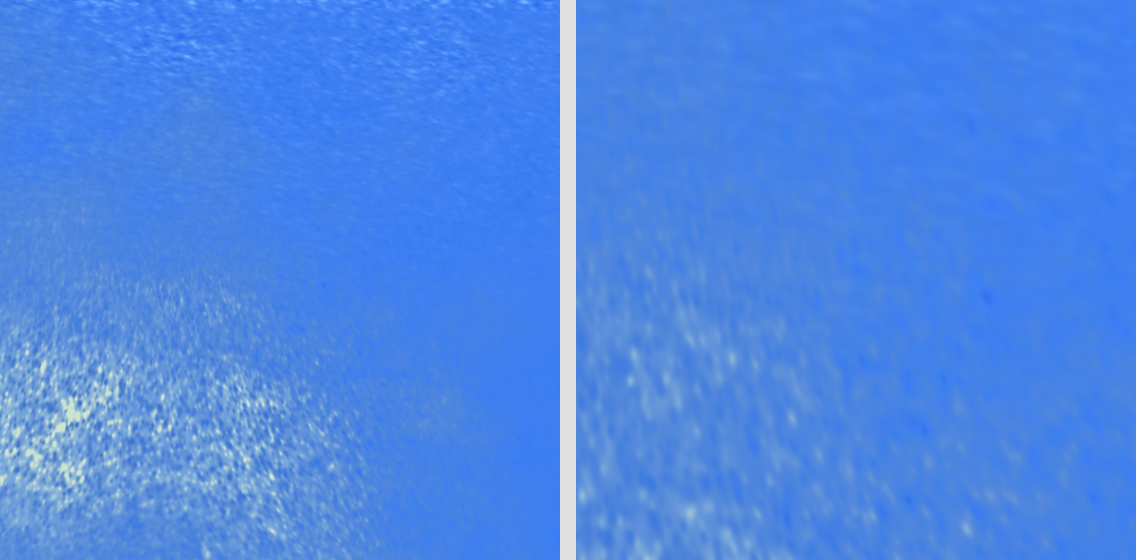
Left: the whole. Right: its middle third, enlarged.
A Shadertoy shader for this texture:

```glsl
const vec3 BLUE_TO_GLARE[8] = vec3[8](
    vec3(0.19, 0.44, 0.91), vec3(0.235, 0.495, 0.955), vec3(0.27, 0.51, 0.90),
    vec3(0.32, 0.53, 0.86), vec3(0.40, 0.59, 0.85), vec3(0.49, 0.67, 0.85),
    vec3(0.64, 0.77, 0.84), vec3(0.80, 0.89, 0.81));

// Level 0 is clean blue paint, level 6 is full glare
vec3 paintColor(float level) {
    float t = clamp(level + 1.0, 0.0, 6.999);
    int i = int(t);
    return mix(BLUE_TO_GLARE[i], BLUE_TO_GLARE[i + 1], fract(t));
}

vec3 hash3(vec2 cell) {
    vec3 q = fract(cell.xyx * vec3(0.1031, 0.1030, 0.0973));
    q += dot(q, q.yxz + 33.33);
    return fract((q.xxy + q.yzz) * q.zyx);
}

// Cellular noise: soft bumps of random sign, spread of about one
float grains(vec2 p) {
    vec2 cell = floor(p);
    float sum = 0.0;
    for (int y = -1; y <= 1; y++)
    for (int x = -1; x <= 1; x++) {
        vec2 id = cell + vec2(x, y);
        vec3 rnd = hash3(id);
        vec2 toBump = p - id - rnd.xy;
        sum += (2.0 * rnd.z - 1.0) * exp(-5.0 * dot(toBump, toBump));
    }
    return 3.0 * sum;
}

// Rare small glints, kept inside their cells
float glints(vec2 p, float share) {
    vec2 id = floor(p);
    vec3 rnd = hash3(id + 71.0);
    vec2 d = (p - id - mix(vec2(0.25), vec2(0.75), rnd.xy)) * vec2(14.0, 9.0);
    return step(rnd.z, share) * exp(-dot(d, d));
}

float softSpot(vec2 p, vec2 center, vec2 radius) {
    vec2 d = (p - center) / radius;
    return exp(-dot(d, d));
}

vec2 rotate(vec2 p, float angle) {
    float c = cos(angle), s = sin(angle);
    return vec2(c * p.x - s * p.y, s * p.x + c * p.y);
}

// Shear whose lean changes from left to right
vec2 brushed(vec2 p) {
    float lean = 0.6 * smoothstep(0.0, 0.6, p.x) - 0.25;
    return vec2(p.x + (p.y - 0.25) * lean, p.y);
}

void mainImage(out vec4 fragColor, in vec2 fragCoord) {
    vec2 uv = fragCoord / iResolution.xy;

    // Broad haze toward the lower left, with uneven glare patches
    float across = dot(uv - vec2(0.55, 0.49), vec2(-0.744, -0.668));
    float cloud = grains(uv * 5.0 + 3.0) + 0.6 * grains(uv * 11.0 + 17.0);
    float haze = smoothstep(-0.24, 0.40, across + 0.03 * cloud);
    float glare = softSpot(uv, vec2(0.12, 0.24), vec2(0.22, 0.16))
                + 0.50 * softSpot(uv, vec2(0.46, 0.20), vec2(0.13, 0.17))
                + 0.22 * softSpot(uv, vec2(0.33, 0.47), vec2(0.14, 0.06))
                + 0.16 * softSpot(uv, vec2(0.63, 0.15), vec2(0.05, 0.16));
    glare *= 1.0 + 0.18 * grains(uv * 14.0 + 41.0);

    // Upright grain, strongest in the glare and fading to the lower right
    vec2 strand = brushed(uv);
    float grain = 0.7 * grains(strand * vec2(100.0, 62.0))
                + 0.75 * grains(strand * vec2(160.0, 100.0) + 9.0);
    float grainZone = softSpot(uv, vec2(0.60, 0.26), vec2(0.26, 0.30));
    float grainGain = 0.08 + 0.20 * haze + 0.26 * grainZone + 0.95 * glare;
    float level = 1.9 * haze + 2.5 * glare + 0.17 * cloud
                + 0.35 * grainZone + grain * grainGain;

    // Sparse glints in the hazy part
    level += 2.2 * haze * glints(rotate(uv, 0.3) * 13.0, 0.13);
    vec3 color = paintColor(level);
    color *= 1.0 - 0.05 * min(glare, 1.0) * max(-grain, 0.0);

    // Flat ripples along the upper edge
    vec2 flow = rotate(uv, 0.22);
    float ripple = 0.8 * grains(flow * vec2(55.0, 130.0) + 5.0)
                 + 0.6 * grains(flow * vec2(95.0, 200.0) + 23.0);
    float rippleZone = 0.20 * smoothstep(0.3, 0.85, uv.y)
                     + 0.60 * smoothstep(0.96, 1.02, uv.y)
                     + 0.55 * softSpot(uv, vec2(0.31, 0.92), vec2(0.13, 0.06))
                     + 0.35 * softSpot(uv, vec2(0.75, 0.91), vec2(0.14, 0.07));
    float crest = 0.35 + max(ripple, 0.6 * ripple);
    color += rippleZone * crest * vec3(0.075, 0.072, 0.025);

    fragColor = vec4(clamp(color, 0.0, 1.0), 1.0);
}
```
